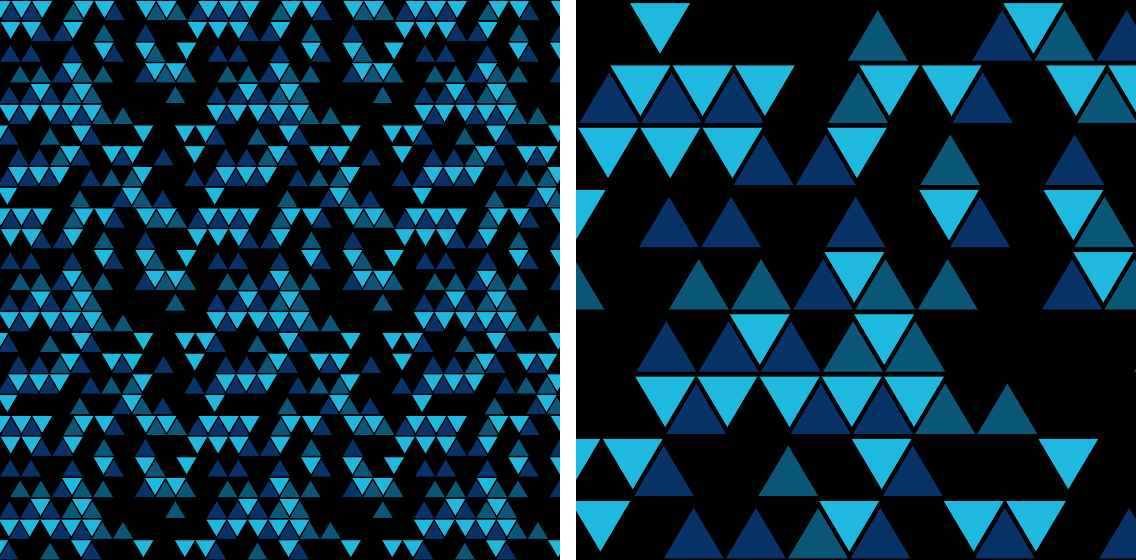
Left: the whole. Right: its middle third, enlarged.
This pattern is drawn by a three.js fragment shader. Its source:

```glsl
// Scattered triangles on black: bright ones point down, blue and teal ones point up.
// A 10 x 10 cell tile repeats over a 27 x 27 cell grid; alternate rows shift half a cell.
// An integer permutation hash ranks the cells of a tile, so each colour keeps its share.

varying vec2 vUv;

const float CELLS = 27.0;          // cells across and down the canvas
const float TILE = 10.0;           // cells per repeat, each way
const float PRIME = 101.0;         // one more than the cells in a tile
const float ROW_STAGGER = 0.5;     // shift of odd rows, in cells
const float ROW_START = 0.035;     // shift of the first row of a tile
const float ROW_DRIFT = -0.0205;   // extra shift gained by each row of a tile

const float HALF_WIDTH = 0.482;    // triangle size, in cells
const float HEIGHT = 0.812;
const float UP_APEX = 0.162;       // apex depth below the top of the row
const float DOWN_APEX = 0.864;

const float BRIGHT_COUNT = 38.0;   // triangles of each colour per tile
const float BLUE_COUNT = 33.0;
const float TEAL_COUNT = 22.0;

const vec3 BACKGROUND = vec3(0.0);
const vec3 BRIGHT = vec3(0.12, 0.72, 0.87);
const vec3 BLUE = vec3(0.03, 0.20, 0.41);
const vec3 TEAL = vec3(0.04, 0.34, 0.47);

// Index within the tile, safe against rounding at multiples of TILE.
float wrapTile(float i) {
  return floor(mod(i + 0.5, TILE));
}

// Cubing modulo the prime permutes the integers 1 to 100.
float permute(float n) {
  return mod(mod(n * n, PRIME) * n, PRIME);
}

// Signed distance bound of an isosceles triangle; depth runs from apex to base.
float triangle(float x, float depth) {
  vec2 sideNormal = normalize(vec2(HEIGHT, -HALF_WIDTH));
  return max(dot(vec2(abs(x), depth), sideNormal), depth - HEIGHT);
}

float coverage(float dist, float pixel) {
  return 1.0 - smoothstep(-0.5 * pixel, 0.5 * pixel, dist);
}

void main() {
  vec2 grid = vec2(vUv.x, 1.0 - vUv.y) * CELLS;
  float pixel = max(fwidth(grid.y), 0.0001);

  // Row within the tile, and its sideways shift
  float row = wrapTile(floor(grid.y));
  float y = fract(grid.y);
  float x = grid.x - ROW_START - ROW_DRIFT * row - ROW_STAGGER * mod(row, 2.0);

  // Down triangles centre on whole columns, up triangles between them
  float downColumn = floor(x + 0.5);
  float upColumn = floor(x);
  float downRank = permute(row * TILE + wrapTile(downColumn) + 1.0);
  float upRank = permute(permute(row * TILE + wrapTile(upColumn) + 1.0));

  float down = coverage(triangle(x - downColumn, DOWN_APEX - y), pixel);
  float up = coverage(triangle(x - upColumn - 0.5, y - UP_APEX), pixel);
  down *= step(downRank, BRIGHT_COUNT + 0.5);
  up *= step(upRank, BLUE_COUNT + TEAL_COUNT + 0.5);

  // Colour by rank
  vec3 upColor = mix(TEAL, BLUE, step(upRank, BLUE_COUNT + 0.5));
  vec3 color = mix(BACKGROUND, upColor, up);
  color = mix(color, BRIGHT, down);
  gl_FragColor = vec4(color, 1.0);
}
```
